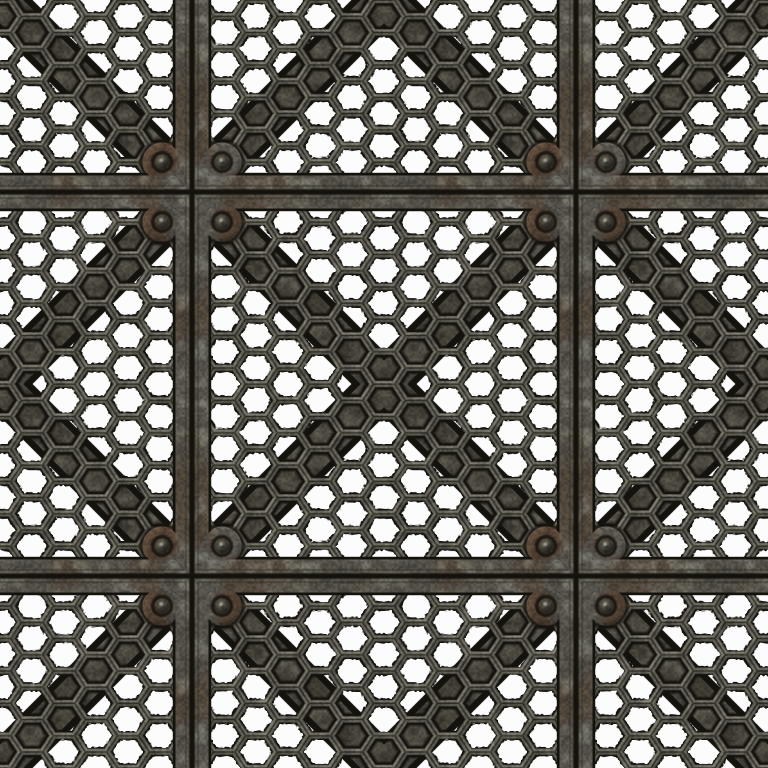
Give the GLSL for this texture, as a WebGL 2 fragment shader.

```glsl
#version 300 es
precision highp float;
// Worn steel grating: square framed panels filled with a hexagonal mesh,
// braced from behind by a diagonal cross and riveted at the four corners.
// Layers are composited back to front from distances in panel units.
uniform vec2 u_resolution;
out vec4 fragColor;

const float PANELS = 2.0;                   // repeats across and down
const vec2 MESH = vec2(12.0, 11.85);        // columns and rows per panel
const float HOLE_EDGE = 0.142;              // wall half-width, in cells
const float HOLE_RAGGED = 0.06;
const float STRUT_HALF = 0.043;
const float STRUT_SHADOW = 0.060;
const float FRAME_HALF = 0.043;
const float GROOVE_HALF = 0.007;
const float RIVET_POS = 0.422;
const float WASHER_RADIUS = 0.051;
const vec2 LIGHT_DIR = vec2(-0.5, 0.866);

const vec3 BACKDROP = vec3(0.99);
const vec3 BLACK = vec3(0.08, 0.07, 0.05);
const vec3 DARK = vec3(0.21, 0.20, 0.16);
const vec3 STEEL = vec3(0.34, 0.33, 0.30);
const vec3 BRIGHT = vec3(0.47, 0.47, 0.43);
const vec3 RUST = vec3(0.30, 0.20, 0.13);

float hash(vec2 p) {
    vec3 q = fract(vec3(p.xyx) * 0.1031);
    q += dot(q, q.yzx + 33.33);
    return fract((q.x + q.y) * q.z);
}

// Value noise that wraps after one panel.
float noise(vec2 uv, vec2 cells) {
    vec2 s = uv * cells, i = floor(s), f = fract(s);
    f = f * f * (3.0 - 2.0 * f);
    vec2 a = mod(i, cells), b = mod(i + 1.0, cells);
    return mix(mix(hash(a), hash(vec2(b.x, a.y)), f.x),
               mix(hash(vec2(a.x, b.y)), hash(b), f.x), f.y);
}

// 1 inside (d < 0), 0 outside, with an edge of the given softness.
float fill(float d, float soft) {
    return 1.0 - smoothstep(-soft, soft, d);
}

// Offset from the centre of the nearest flat-topped hexagon of apothem 0.5.
vec2 hexOffset(vec2 h) {
    vec2 period = vec2(1.7320508, 1.0);
    vec2 a = mod(h, period) - 0.5 * period;
    vec2 b = mod(h + 0.5 * period, period) - 0.5 * period;
    a.x = abs(a.x) > 0.5 * period.x ? a.x - period.x : a.x;
    return dot(a, a) < dot(b, b) ? a : b;
}

void main() {
    vec2 canvas = gl_FragCoord.xy / u_resolution;
    vec2 uv = fract(canvas * PANELS + 0.5);
    vec2 p = uv - 0.5;
    float soft = 0.75 * PANELS / min(u_resolution.x, u_resolution.y);

    float fine = noise(uv, vec2(170.0));
    float blotch = noise(uv, vec2(40.0));
    float broad = noise(uv, vec2(9.0));
    float wear = 0.72 + 0.34 * fine + 0.20 * blotch;

    // Hexagonal cell: distance from the middle of the nearest wall.
    // Even columns are shifted half a cell so that odd ones meet the centre line.
    vec2 h = p * MESH * vec2(0.8660254, 1.0);
    vec2 cell = hexOffset(h + vec2(0.8660254, 0.0));
    vec2 q = abs(cell);
    float wall = 0.5 - max(q.y, dot(q, vec2(0.8660254, 0.5)));
    float lit = dot(cell, LIGHT_DIR);

    // Diagonal braces with dark flanks.
    float strut = abs(abs(p.x) - abs(p.y)) * 0.7071;
    vec3 color = mix(BACKDROP, BLACK, fill(strut - STRUT_SHADOW, soft));
    vec3 plug = mix(DARK, STEEL, 0.25 + 0.6 * blotch) * wear;
    plug = mix(BLACK, plug, smoothstep(0.13, 0.25, wall));
    color = mix(color, plug, fill(strut - STRUT_HALF, soft));

    // Mesh walls: twin bright ridges around a seam, black ragged inner lip.
    vec3 ridge = mix(DARK, STEEL, smoothstep(0.0, 0.04, wall));
    ridge = mix(ridge, BRIGHT, 0.6 * fill(abs(wall - 0.055) - 0.015, 0.02));
    ridge *= wear * (1.0 - 0.35 * lit);
    ridge = mix(ridge, BLACK, smoothstep(0.075, 0.125, wall));
    float ragged = HOLE_RAGGED * (fine - 0.5) + 0.03 * (blotch - 0.5);
    color = mix(color, ridge, fill(wall - HOLE_EDGE + ragged, soft * MESH.y));

    // Rivet washers, rusty in patches.
    vec2 rivet = p - sign(p) * RIVET_POS;
    float r = length(rivet);
    float shine = dot(rivet, LIGHT_DIR) / max(r, 0.001);
    vec3 plate = mix(STEEL, RUST, 0.6 * smoothstep(0.45, 0.8, broad)) * wear;
    plate *= 1.0 + 0.25 * shine * smoothstep(0.03, 0.05, r);
    color = mix(color, BLACK, 0.8 * fill(r - WASHER_RADIUS - 0.008, 0.006));
    color = mix(color, plate, fill(r - WASHER_RADIUS, soft));

    // Frame bars: dark lip, worn face, thin bright bevel, black joint.
    float edge = 0.5 - max(abs(p.x), abs(p.y));
    float lip = fill(edge - FRAME_HALF - 0.007, soft) * smoothstep(-0.004, 0.0, r - WASHER_RADIUS);
    color = mix(color, BLACK, lip);
    vec3 face = mix(STEEL, RUST, 0.35 * smoothstep(0.55, 0.85, broad));
    face = mix(face, BRIGHT, 0.5 * smoothstep(0.5, 0.9, blotch)) * wear;
    face = mix(face, DARK * wear, 0.7 * fill(abs(edge - 0.016) - 0.002, 0.003));
    color = mix(color, face, fill(edge - FRAME_HALF, soft));
    color = mix(color, BLACK, fill(edge - GROOVE_HALF, soft + 0.002));

    // Rivet heads: dark recess, ring, and a domed cap with a highlight.
    color = mix(color, BLACK, 0.85 * fill(abs(r - 0.024) - 0.005, soft + 0.002));
    vec3 dome = mix(STEEL, DARK, smoothstep(0.0, 0.02, r)) * wear * (1.0 + 0.35 * shine);
    color = mix(color, dome, fill(r - 0.019, soft));
    color = mix(color, vec3(0.71), 0.7 * fill(length(rivet - 0.006 * LIGHT_DIR) - 0.004, 0.004));

    fragColor = vec4(clamp(color, 0.0, 1.0), 1.0);
}
```
